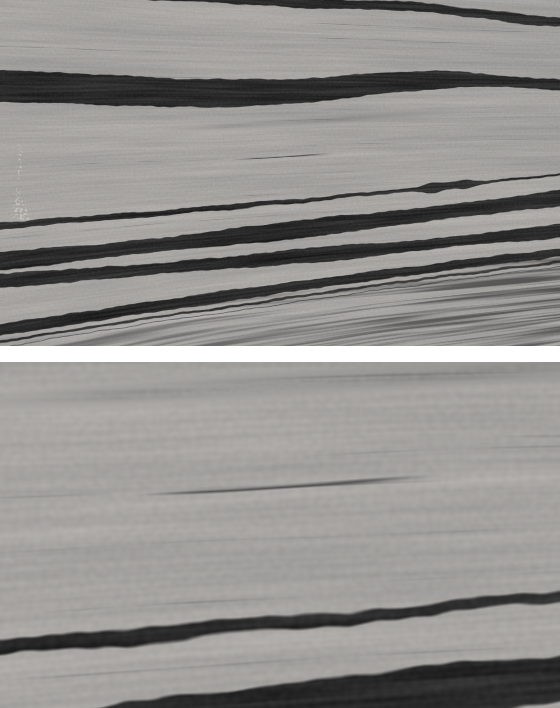
Top, the full canvas; bottom, a detail of the centre.
This texture is drawn by a WebGL 1 fragment shader. Its source:

```glsl
precision highp float;
// Polished grey marble slab with sweeping charcoal veins and fine sediment streaks.
uniform vec2 u_resolution;

float hash(float n) {
  return fract(sin(n * 91.73) * 4375.85);
}

vec2 gradientAt(vec2 cell) {
  float angle = 6.2832 * fract(sin(dot(cell, vec2(127.1, 311.7))) * 4375.85);
  return vec2(cos(angle), sin(angle));
}

float gradientNoise(vec2 p) {
  vec2 i = floor(p), f = fract(p);
  vec2 w = f * f * f * (f * (f * 6.0 - 15.0) + 10.0);
  vec2 e = vec2(1.0, 0.0);
  float low = mix(dot(gradientAt(i), f), dot(gradientAt(i + e.xy), f - e.xy), w.x);
  float high = mix(dot(gradientAt(i + e.yx), f - e.yx), dot(gradientAt(i + e.xx), f - e.xx), w.x);
  return mix(low, high, w.y);
}

// Coverage of a vein of the given half width, at a signed offset from its centre
float vein(float offset, float halfWidth) {
  float soft = max(0.0022, 0.8 / u_resolution.y);
  return 1.0 - smoothstep(-soft, soft, abs(offset) - halfWidth);
}

void main() {
  vec2 uv = gl_FragCoord.xy / u_resolution;
  vec2 p = gl_FragCoord.xy / u_resolution.y;
  float x = uv.x, y = uv.y;

  // Bedding coordinate: layers rise at the bottom and dip at the top
  float bed = y - (0.29 - 0.4 * y) * x + 0.006 * gradientNoise(vec2(x * 4.0, y * 5.0));
  float broad = gradientNoise(vec2(x * 1.5, bed * 13.0));
  float streak = gradientNoise(vec2(x * 3.0, bed * 48.0));
  float fine = gradientNoise(vec2(x * 9.0, bed * 150.0));
  float grain = gradientNoise(p * 140.0);

  // Pale stone
  float tone = 0.645 + 0.05 * broad + 0.04 * streak + 0.035 * fine + 0.025 * grain;
  tone += 0.012 * smoothstep(0.3, 0.0, abs(y - 0.25)) - 0.012 * x * y;

  // Thin broken hairlines scattered through the pale layers
  for (int i = 0; i < 20; i++) {
    float id = float(i);
    float level = 0.27 + 0.041 * (id + hash(id + 0.3));
    float start = hash(id + 7.1) * 0.9 - 0.2;
    float span = 0.15 + 0.6 * hash(id + 3.7);
    float extent = smoothstep(start, start + 0.08, x) * smoothstep(start + span, start + span - 0.1, x);
    float offset = bed - level + 0.006 * gradientNoise(vec2(x * 5.0, id * 3.3));
    float broken = smoothstep(-0.35, 0.3, gradientNoise(vec2(x * 14.0, id * 5.7)));
    float strength = 0.15 + 0.45 * pow(hash(id + 5.9), 2.0);
    tone = mix(tone, 0.32, vein(offset, 0.0008) * extent * broken * strength);
  }

  // Smudged layer and one dark dash in the middle
  float smudge = exp(-pow((y - 0.595 - 0.1 * x) / 0.009, 2.0)) * smoothstep(0.25, 0.45, x) * smoothstep(0.85, 0.6, x);
  tone -= smudge * (0.06 + 0.12 * max(fine + 0.5 * grain, -0.3));
  float dash = vein(y - 0.497 - 0.1 * x + 0.004 * fine, 0.0018);
  tone = mix(tone, 0.25, 0.8 * dash * smoothstep(0.41, 0.46, x) * smoothstep(0.6, 0.54, x));

  // Densely laminated grey wedge beneath the lowest vein
  float lowest = 0.046 + 0.255 * x - 0.031 * x * x;
  float wedge = smoothstep(0.0, 0.03, lowest - y);
  float laminae = 1.3 * gradientNoise(vec2(x * 2.2, bed * 42.0 + 9.0))
    + 0.9 * gradientNoise(vec2(x * 4.0, bed * 105.0)) + 0.4 * fine;
  float shade = smoothstep(-0.35, 0.85, laminae + 0.3 * x - 0.15);
  tone = mix(tone, 0.27, wedge * shade * mix(0.5, 0.85, x));

  // Charcoal veins with ragged edges
  float ragged = 0.005 * gradientNoise(vec2(x * 14.0, y * 22.0)) + 0.003 * gradientNoise(vec2(x * 60.0, y * 50.0));
  float yr = y + ragged;
  float top = 0.797 - 0.026 * smoothstep(0.0, 0.38, x) + 0.024 * smoothstep(0.5, 0.75, x)
    - 0.023 * smoothstep(0.75, 1.0, x);
  float bottom = 0.705 - 0.015 * smoothstep(0.0, 0.38, x) + 0.061 * smoothstep(0.4, 0.88, x)
    - 0.013 * smoothstep(0.88, 1.0, x);
  float dark = vein(yr - 0.5 * (top + bottom), 0.5 * (top - bottom));

  float crest = 1.0 - 0.015 * smoothstep(0.3, 0.7, x) - 0.05 * smoothstep(0.68, 1.04, x);
  dark = max(dark, vein(yr - crest, 0.013 * smoothstep(0.2, 0.6, x)) * step(0.25, x));

  float knots = 0.010 * exp(-pow((x - 0.775) / 0.025, 2.0)) + 0.009 * exp(-pow((x - 0.83) / 0.022, 2.0));
  dark = max(dark, vein(yr - 0.348 - 0.12 * x - 0.028 * x * x, 0.010 - 0.007 * x + knots));
  float swell = 0.003 * sin(x * 12.0 + 1.2);
  dark = max(dark, vein(yr - 0.245 - 0.16 * x - 0.023 * x * x, 0.023 + swell));
  dark = max(dark, vein(yr - 0.188 - 0.12 * x - 0.025 * x * x, 0.018 + swell));
  dark = max(dark, vein(yr - lowest, 0.017 - 0.005 * x));
  dark = max(dark, 0.9 * vein(yr - lowest + 0.034 - 0.008 * x, 0.0035));
  dark = max(dark, 0.6 * vein(yr - lowest + 0.05 - 0.01 * x, 0.0012));

  float charcoal = 0.168 + 0.07 * streak + 0.07 * fine + 0.03 * grain;
  tone = mix(tone, charcoal, dark);

  // Pale scuff marks by the left edge
  float scuffWidth = 0.003 + 0.012 * smoothstep(0.45, 0.37, y);
  float scuff = vein(x - 0.034 - 0.06 * (0.42 - y), scuffWidth) * vein(y - 0.41, 0.045);
  scuff = max(scuff, vein(x - 0.035, 0.003) * vein(y - 0.53, 0.05));
  tone = mix(tone, 0.78, scuff * smoothstep(-0.1, 0.4, grain + 0.3 * fine) * 0.8);

  vec3 warmTint = mix(vec3(1.008, 0.995, 0.978), vec3(1.0), smoothstep(0.4, 0.15, tone));
  gl_FragColor = vec4(clamp(tone * warmTint, 0.0, 1.0), 1.0);
}
```
